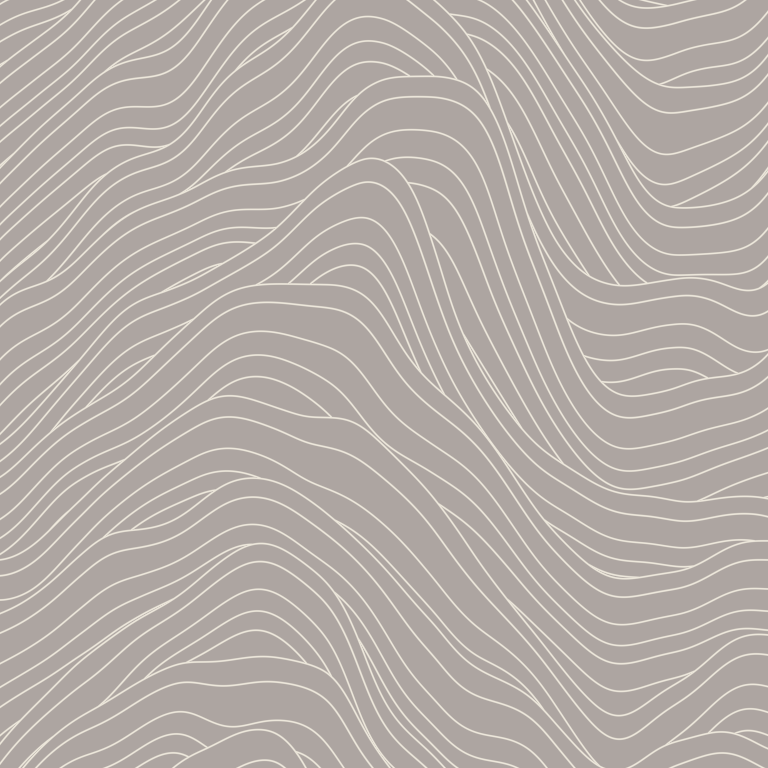
Give the GLSL for this pattern, as a three.js fragment shader.

```glsl
// Thin cream contour lines flowing over a warm grey ground like folded hills.
// Overlapping sheets are stacked back to front; each carries level lines of a
// shared ridge-and-valley flow bent by its own gradient noise.

varying vec2 vUv;

float hash(float n) {
  return fract(sin(n * 12.9898) * 43758.547);
}

vec2 gradientAt(vec2 cell) {
  float angle = 6.2832 * hash(dot(cell, vec2(1.37, 7.91)) + 0.5);
  return vec2(cos(angle), sin(angle));
}

float gradientNoise(vec2 p) {
  vec2 i = floor(p);
  vec2 f = fract(p);
  vec2 u = f * f * f * (f * (f * 6.0 - 15.0) + 10.0);
  float a = dot(gradientAt(i), f);
  float b = dot(gradientAt(i + vec2(1.0, 0.0)), f - vec2(1.0, 0.0));
  float c = dot(gradientAt(i + vec2(0.0, 1.0)), f - vec2(0.0, 1.0));
  float d = dot(gradientAt(i + vec2(1.0, 1.0)), f - vec2(1.0, 1.0));
  return mix(mix(a, b, u.x), mix(c, d, u.x), u.y);
}

// Height above a leaning ridge that falls into a valley near the right side
float flow(vec2 p) {
  float peak = 0.26 + 0.24 * smoothstep(0.0, 1.0, p.y);
  float side = p.x - peak;
  float v = side / (side > 0.0 ? 0.89 - peak : 0.6);
  float ridge = 0.2 * cos(3.14159 * v);
  float shoulders = 0.075 * gradientNoise(p * vec2(6.5, 2.6) + 4.3);
  return p.y - ridge - shoulders;
}

// Line count below the top edge of a sheet; zero on the edge itself
float sheetLevel(vec2 p, float sheet) {
  vec2 shift = vec2(hash(sheet + 3.0), hash(sheet + 8.0)) * 40.0;
  float bend = 0.13 * gradientNoise(p * vec2(3.4, 1.1) + shift)
             + 0.022 * gradientNoise(p * vec2(8.0, 3.0) + shift.yx);
  float depth = 1.55 - 0.125 * sheet - flow(p) - bend;
  float q = depth / (0.031 + 0.007 * hash(sheet + 21.0));
  return q + 0.15 * sin(1.9 * q);
}

float stroke(float dist) {
  return 1.0 - smoothstep(0.0001, 0.0021, dist);
}

void main() {
  vec2 p = vUv;
  float ink = 0.0;

  for (int i = 0; i < 16; i++) {
    float sheet = float(i);
    float level = sheetLevel(p, sheet);

    // Slope turns level differences into distances on the canvas
    vec2 slope = vec2(sheetLevel(p + vec2(0.002, 0.0), sheet),
                      sheetLevel(p + vec2(0.0, 0.002), sheet)) - level;
    float steepness = max(length(slope) / 0.002, 6.0);

    // The sheet hides the lines behind it, then its edge is drawn
    float rows = stroke(abs(fract(level + 0.5) - 0.5) / steepness);
    ink = mix(ink, rows, step(0.0, level));
    ink = max(ink, stroke(abs(level) / steepness));
  }

  vec3 ground = vec3(0.678, 0.648, 0.630);
  vec3 cream = vec3(0.930, 0.908, 0.860);
  gl_FragColor = vec4(mix(ground, cream, ink), 1.0);
}
```
